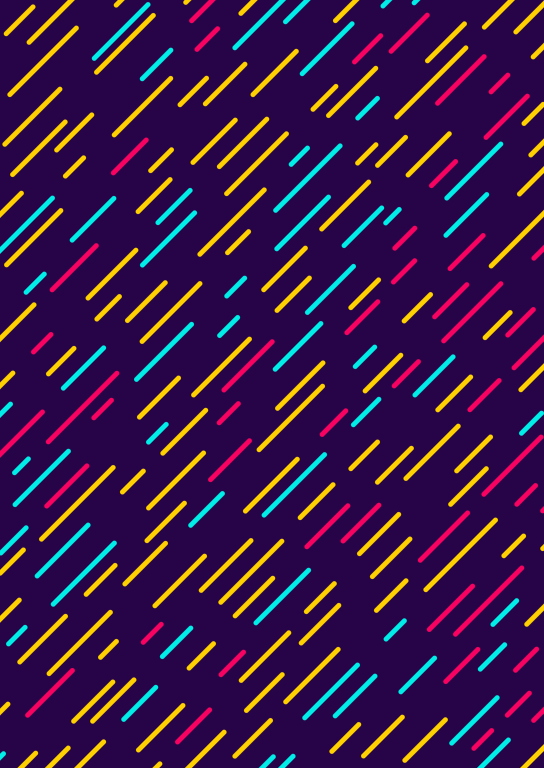
This pattern is drawn by a Shadertoy shader. Its source:

```glsl
// Short rounded strokes rising at 45 degrees in three bright colours on dark violet.
// The plane is turned into diagonal lanes; each lane is cut into cells, and each cell
// is split at a random point into two slots that hold one stroke apiece.

const vec3 VIOLET = vec3(0.149, 0.016, 0.280);
const vec3 YELLOW = vec3(1.000, 0.820, 0.000);
const vec3 CYAN   = vec3(0.000, 0.930, 0.910);
const vec3 PINK   = vec3(0.970, 0.008, 0.380);

// Lengths are fractions of the canvas height
const float LANE_WIDTH    = 0.031;
const float CELL_LENGTH   = 0.240;
const float STROKE_RADIUS = 0.0032;
const float LANE_JITTER   = 0.30;              // sideways shift, in lanes
const vec2  SPLIT_RANGE   = vec2(0.25, 0.75);  // where a cell is cut in two
const vec2  FILL_RANGE    = vec2(0.45, 0.81);  // part of a slot its stroke covers
const vec2  SLIDE_RANGE   = vec2(0.25, 0.75);  // share of the free room before it
const float YELLOW_SHARE  = 0.46;
const float CYAN_SHARE    = 0.29;

float hash(vec2 p) {
    return fract(sin(dot(p, vec2(127.1, 311.7))) * 43758.5453);
}

float randomIn(vec2 range, vec2 seed) {
    return mix(range.x, range.y, hash(seed));
}

// Distance to a capsule lying along x from 'start' to 'end', caps included
float strokeDistance(vec2 p, float start, float end, float radius) {
    float nearest = clamp(p.x, start + radius, end - radius);
    return length(p - vec2(nearest, 0.0)) - radius;
}

vec3 strokeColour(float pick) {
    if (pick < YELLOW_SHARE) return YELLOW;
    return pick < YELLOW_SHARE + CYAN_SHARE ? CYAN : PINK;
}

void mainImage(out vec4 fragColor, in vec2 fragCoord) {
    vec2 p = fragCoord / iResolution.y;
    float pixel = 1.0 / iResolution.y;

    // Diagonal frame: x runs along the strokes, y across them
    vec2 diagonal = vec2(p.x + p.y, p.y - p.x) * sqrt(0.5);

    // Lane, then cell within the randomly shifted lane
    float lane = floor(diagonal.y / LANE_WIDTH);
    float along = diagonal.x / CELL_LENGTH + hash(vec2(lane, 7.3));
    vec2 cell = vec2(lane, floor(along));
    float inCell = fract(along);

    // Slot on either side of the split
    float split = randomIn(SPLIT_RANGE, cell + 0.37);
    bool isSecond = inCell > split;
    float slotStart = isSecond ? split : 0.0;
    float slotLength = isSecond ? 1.0 - split : split;
    vec2 seed = cell + (isSecond ? vec2(0.61, 0.23) : vec2(0.17, 0.79));

    // Stroke placed loosely inside its slot
    float fill = randomIn(FILL_RANGE, seed + 11.0);
    float slide = randomIn(SLIDE_RANGE, seed + 23.0);
    float start = (slotStart + slotLength * (1.0 - fill) * slide) * CELL_LENGTH;
    float end = start + slotLength * fill * CELL_LENGTH;
    float shift = LANE_JITTER * (2.0 * hash(seed + 41.0) - 1.0);
    float across = diagonal.y - (lane + 0.5 + shift) * LANE_WIDTH;

    // Colour with a soft edge one pixel wide
    float d = strokeDistance(vec2(inCell * CELL_LENGTH, across), start, end, STROKE_RADIUS);
    float coverage = 1.0 - smoothstep(-0.7 * pixel, 0.7 * pixel, d);
    vec3 colour = mix(VIOLET, strokeColour(hash(seed + 59.0)), coverage);
    fragColor = vec4(colour, 1.0);
}
```
